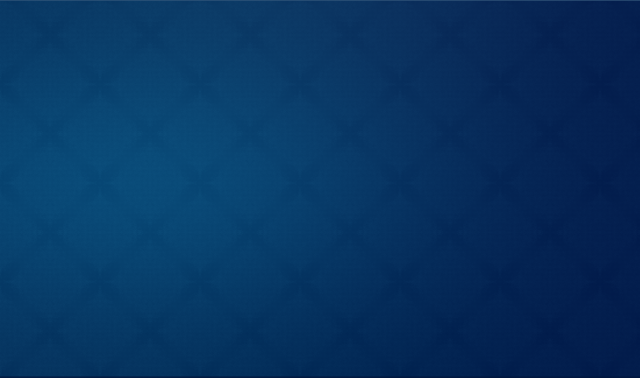
A Shadertoy shader for this background:

```glsl
const vec3 LEFT_BLUE = vec3(0.024, 0.195, 0.365);
const vec3 RIGHT_NAVY = vec3(0.012, 0.112, 0.298);
const vec3 GLOW_TINT = vec3(0.008, 0.092, 0.100);
const vec3 TOP_TINT = vec3(0.035, 0.042, 0.042);
const vec3 LACE_TINT = vec3(0.55, 1.0, 0.95);
const vec3 RIM_LIGHT = vec3(0.20, 0.34, 0.48);
const vec3 RIM_DARK = vec3(0.0, 0.08, 0.23);
const vec2 TILES = vec2(6.4, 3.83);
const float TAU = 6.2831853;

// Distance to the nearest whole number, per axis
vec2 wholeDistance(vec2 v) {
    return abs(fract(v + 0.5) - 0.5);
}

// Horizontal fade with a soft elliptical glow
vec3 backdrop(vec2 uv, vec2 glowCenter, vec2 glowRadius) {
    vec3 color = mix(LEFT_BLUE, RIGHT_NAVY, smoothstep(0.2, 1.05, uv.x));
    vec2 q = (uv - glowCenter) / glowRadius;
    float middle = smoothstep(0.0, 0.5, uv.x) * smoothstep(1.0, 0.6, uv.x);
    color += GLOW_TINT * exp(-dot(q, q));
    return color + TOP_TINT * (uv.y - 0.35) * (0.3 + 0.7 * middle);
}

// Mirrored layers of sines form small ornamental curls
float ornament(vec2 cell) {
    vec2 m = wholeDistance(cell);
    float sum = 0.0;
    float frequency = 7.0;
    float weight = 0.45;
    for (int i = 0; i < 3; i++) {
        vec2 bend = 0.07 * sin(TAU * frequency * 0.6 * m.yx);
        vec2 wave = cos(TAU * frequency * (m + bend));
        sum += weight * wave.x * wave.y;
        frequency *= 1.7;
        weight *= 0.9;
    }
    return sum;
}

// Coverage of the diagonal bands, with lacy edges
float bandMask(vec2 d, float lace) {
    vec2 band = 1.0 - smoothstep(0.02, 0.15, d + 0.035 * lace);
    return max(band.x, band.y);
}

// Fine woven threads and faint tile seams
float weave(vec2 cell) {
    vec2 thread = cos(TAU * 20.0 * cell);
    vec2 seam = wholeDistance(cell * 2.0);
    float line = 1.0 - smoothstep(0.0, 0.025, min(seam.x, seam.y));
    return 0.002 * (thread.x + thread.y) + 0.003 * line;
}

void mainImage(out vec4 fragColor, in vec2 fragCoord) {
    vec2 uv = fragCoord / iResolution.xy;
    vec2 cell = uv * TILES + vec2(0.0, 0.025);

    vec3 color = backdrop(uv, vec2(0.205, 0.525), vec2(0.45, 0.36));

    // Diamond lattice, deepest where the bands cross
    vec2 diagonal = wholeDistance(vec2(cell.x + cell.y, cell.x - cell.y));
    float lace = ornament(cell);
    float bands = bandMask(diagonal, lace);
    float crossing = exp(-8.0 * dot(diagonal, diagonal));
    float relief = 0.005 - bands * (0.003 + 0.016 * crossing);

    // Tone-on-tone fabric, plain in the bands and gentler on the dark side
    relief += 0.009 * lace * (1.0 - 0.65 * bands) + weave(cell);
    color += LACE_TINT * relief * mix(1.0, 0.75, uv.x);

    // Thin light rim above and dark rim below
    float topRim = smoothstep(0.9965, 0.9985, uv.y);
    float bottomRim = 1.0 - smoothstep(0.002, 0.007, uv.y);
    color = mix(color, RIM_LIGHT, topRim * 0.65);
    color = mix(color, RIM_DARK, bottomRim * 0.7);

    fragColor = vec4(clamp(color, 0.0, 1.0), 1.0);
}
```
